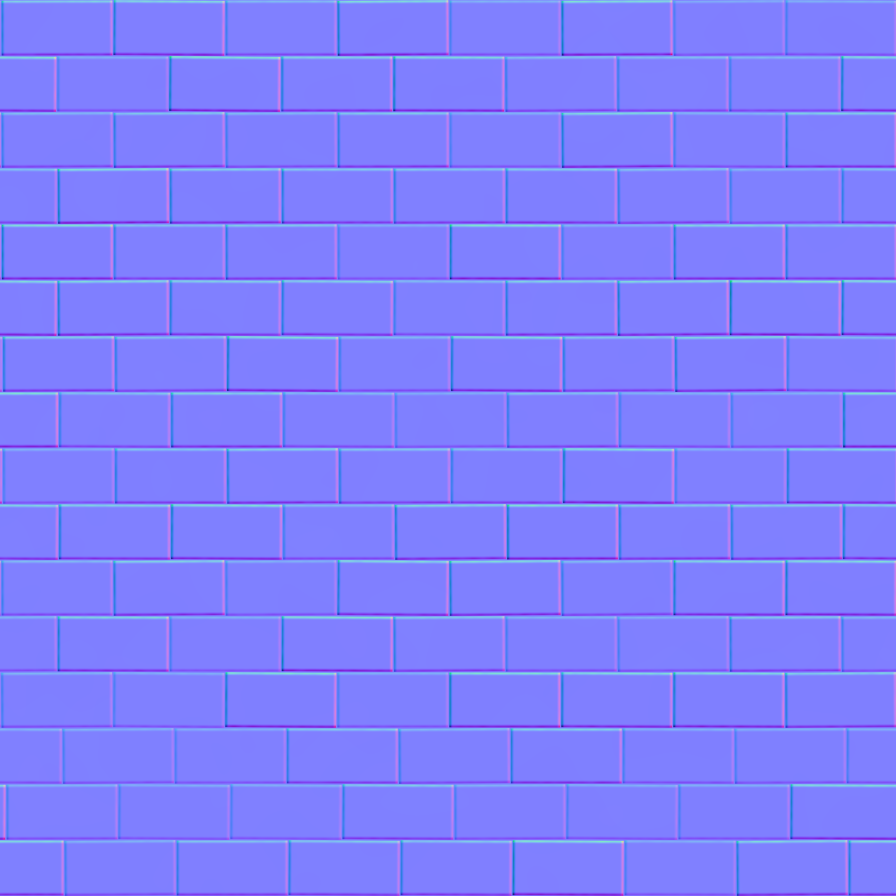
Give the GLSL for this texture map, as a Shadertoy shader.

```glsl
// Tangent-space normal map of a running-bond brick wall with thin bevelled joints.

float hash(vec2 p) {
    vec3 q = fract(p.xyx * vec3(0.1031, 0.1030, 0.0973));
    q += dot(q, q.yzx + 33.33);
    return fract((q.x + q.y) * q.z);
}

vec2 latticeGradient(vec2 cell) {
    float angle = 6.2832 * hash(cell + 17.0);
    return vec2(cos(angle), sin(angle));
}

float gradientNoise(vec2 p) {
    vec2 i = floor(p), f = fract(p);
    vec2 u = f * f * f * (f * (f * 6.0 - 15.0) + 10.0);
    vec2 e = vec2(0.0, 1.0);
    float low = mix(dot(latticeGradient(i), f),
                    dot(latticeGradient(i + e.yx), f - e.yx), u.x);
    float high = mix(dot(latticeGradient(i + e.xy), f - e.xy),
                     dot(latticeGradient(i + e.yy), f - e.yy), u.x);
    return mix(low, high, u.y);
}

// Sideways drift of a course, in brick lengths
float courseShift(float row) {
    float foot = 4.3 * step(row, 2.5) + 2.0 * step(row, 0.5);
    float middle = 1.5 * step(5.5, row) * step(row, 9.5);
    return (0.6 + foot + middle + 0.5 * hash(vec2(row, 5.0))) / 96.0;
}

vec3 wallNormal(vec2 uv) {
    // Eight bricks across, sixteen courses, every other one offset by half
    float row = floor(uv.y * 16.0);
    float along = uv.x * 8.0 - courseShift(row) - 0.5 * (1.0 - mod(row, 2.0));
    vec2 id = vec2(mod(floor(along), 8.0), row);

    // Brick-local position, 64 by 32 units, laid slightly out of level
    vec2 p = (vec2(fract(along), fract(uv.y * 16.0)) - 0.5) * vec2(64.0, 32.0);
    float tilt = hash(id + 41.0) - 0.5;
    p += tilt * vec2(-0.016, 0.016) * p.yx;

    // Bevel slope: flat in the joint, steep at the rim, fading onto the face
    vec2 inset = vec2(32.0, 16.0) - abs(p);
    vec2 slope = smoothstep(0.0, 0.6, inset) * (1.0 - smoothstep(0.6, 2.4, inset));
    slope *= smoothstep(0.0, 0.6, inset.yx);

    // Each brick stands out by its own amount, with a little edge wear
    float relief = mix(0.36, 0.78, pow(hash(id + 7.0), 1.3));
    relief *= 1.0 + 0.25 * gradientNoise(uv * 90.0);
    vec2 n = sign(p) * slope * relief * vec2(p.x < 0.0 ? 1.1 : 0.85, 1.0);

    // Faint lean and waviness of the face
    n += 0.012 * (vec2(hash(id + 3.0), hash(id + 11.0)) - 0.5);
    n += 0.008 * vec2(gradientNoise(uv * 14.0), gradientNoise(uv * 14.0 + 50.0));
    return vec3(n, sqrt(max(1.0 - dot(n, n), 0.0)));
}

void mainImage(out vec4 fragColor, in vec2 fragCoord) {
    // Average a 3 by 3 grid of samples to smooth the edges
    vec3 normal = vec3(0.0);
    for (int i = 0; i < 9; i++) {
        vec2 offset = (vec2(i % 3, i / 3) - 1.0) / 3.0;
        normal += wallNormal((fragCoord + offset) / iResolution.xy) / 9.0;
    }
    fragColor = vec4(0.5 + 0.5 * normal, 1.0);
}
```
